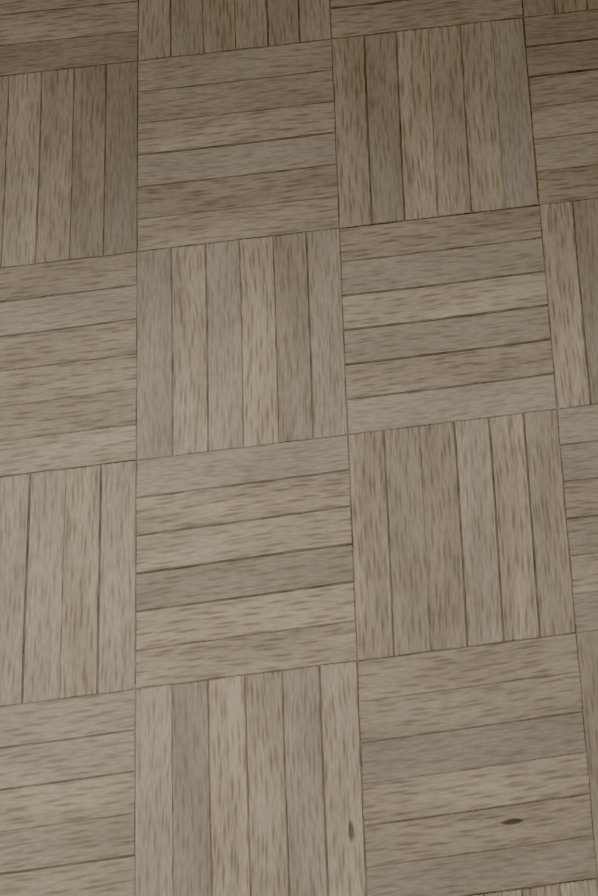
A WebGL 1 fragment shader for this texture:

```glsl
precision highp float;
// Worn parquet: square blocks of six oak slats, turned a quarter in checkerboard
// order and seen in slight perspective. A projective map gives block coordinates;
// hashes vary the slats, layered sines and stretched cellular noise make the grain.
uniform vec2 u_resolution;

float hash(vec2 p) {
  return fract(sin(dot(p, vec2(127.1, 311.7))) * 4375.85);
}

// Distance to the nearest scattered point
float cellular(vec2 p) {
  vec2 cell = floor(p);
  float nearest = 2.0;
  for (int j = -1; j <= 1; j++) {
    for (int i = -1; i <= 1; i++) {
      vec2 c = cell + vec2(float(i), float(j));
      vec2 point = c + vec2(hash(c), hash(c + 37.3));
      nearest = min(nearest, length(p - point));
    }
  }
  return nearest;
}

// Long wavering bands along g.x
float grainBands(vec2 g, float seed) {
  float sum = 0.0;
  float amp = 0.5;
  float freq = 24.0;
  for (int i = 0; i < 4; i++) {
    float bend = 1.6 * sin(g.x * (3.0 + 2.0 * float(i)) + seed * 9.0 + g.y * 7.0);
    sum += amp * sin(g.y * freq + bend + seed * 40.0);
    freq *= 1.83;
    amp *= 0.8;
  }
  return sum;
}

// Floor coordinates, one unit per block; p is in canvas widths from the top left
vec2 floorPlane(vec2 p) {
  vec2 q = vec2(0.280 + 3.117 * p.x + 0.152 * p.y,
                0.577 + 0.372 * p.x + 3.457 * p.y);
  return q / (1.0 + 0.14 * p.y);
}

// Share of a pixel covered by a thin line
float seamLine(float dist, float halfWidth, float pixel) {
  float reach = 0.5 * pixel;
  return clamp((halfWidth + reach - dist) / pixel, 0.0, 1.0);
}

void main() {
  vec2 p = vec2(gl_FragCoord.x, u_resolution.y - gl_FragCoord.y) / u_resolution.x;
  float pixel = 3.1 / u_resolution.x;
  vec2 plane = floorPlane(p);
  vec2 block = floor(plane);
  vec2 local = fract(plane);

  // x runs along the slats, y across them
  bool lengthwise = mod(block.x + block.y, 2.0) < 0.5;
  vec2 g = lengthwise ? local : local.yx;
  float blockSeed = hash(block + 5.7);
  float across = g.y + 0.03 * g.y * (1.0 - g.y) * sin(g.x * 2.0 + blockSeed * 30.0);
  float slat = floor(across * 6.0);
  vec2 slatId = block * 7.0 + vec2(slat, slat * 2.3);
  float seed = hash(slatId);
  float seed2 = hash(slatId + 19.1);

  // Light falls off toward the top and the right
  float tone = 0.33 + 0.55 * smoothstep(-0.08, 0.75, p.y) - 0.13 * p.x * p.x;
  tone += 0.09 * exp(-5.0 * dot(p - vec2(0.0, 1.0), p - vec2(0.0, 1.0)));
  tone += 0.20 * (seed - 0.5) + 0.08 * (seed2 - 0.5) + 0.06 * (blockSeed - 0.5);

  // Grain: fine bands, sparse sharp dark pores and pale flecks
  vec2 wood = vec2(g.x, across) + seed * vec2(3.0, 5.0);
  wood.y += 0.006 * sin(g.x * 6.0 + seed * 30.0);
  tone += (0.03 + 0.06 * seed2 * seed2) * grainBands(wood, seed);
  float pores = cellular(wood * vec2(5.0, 42.0) + block * 11.0);
  tone -= (0.12 + 0.16 * seed2) * (1.0 - smoothstep(0.05, 0.42, pores));
  float flecks = cellular(wood * vec2(17.0, 75.0) + block * 23.0);
  tone += 0.20 * (0.46 - flecks);
  tone += 0.035 * sin(g.x * 7.0 + seed * 50.0 + 2.0 * sin(across * 13.0));

  // Seams: thin, uneven, fading in places
  float line = floor(across * 6.0 + 0.5);
  float lineSeed = hash(block + vec2(line * 3.1, line));
  float sideDist = abs(across - line / 6.0);
  float endDist = 0.5 - abs(g.x - 0.5);
  float wear = 0.8 + 0.2 * sin(g.x * 9.0 + lineSeed * 40.0) * sin(g.x * 23.0 + line);
  float seam = seamLine(sideDist, 0.003 + 0.003 * lineSeed, pixel);
  seam *= wear * (0.45 + 0.65 * lineSeed);
  float endWear = 0.5 + 0.25 * sin(across * 17.0 + blockSeed * 20.0);
  seam = max(seam, endWear * seamLine(endDist, 0.004, pixel));
  tone -= 0.68 * seam;

  // A rare knot, stretched along its slat
  vec2 knotAt = vec2(0.15 + 0.7 * seed2, (slat + 0.3 + 0.4 * seed) / 6.0);
  vec2 knotGap = (vec2(g.x, across) - knotAt) / vec2(0.05, 0.016);
  float knot = 1.0 - smoothstep(0.4, 1.1, length(knotGap) + 0.4 * (pores - 0.4));
  tone -= 0.75 * knot * step(0.96, hash(slatId + 71.9));

  // Umber shadow to pale grey oak
  vec3 umber = vec3(0.34, 0.28, 0.20);
  vec3 paleOak = vec3(0.61, 0.57, 0.51);
  vec3 color = mix(umber, paleOak, clamp(tone, -0.6, 1.12));
  color += vec3(0.012, 0.0, -0.016) * (seed2 - 0.5);
  gl_FragColor = vec4(color, 1.0);
}
```
